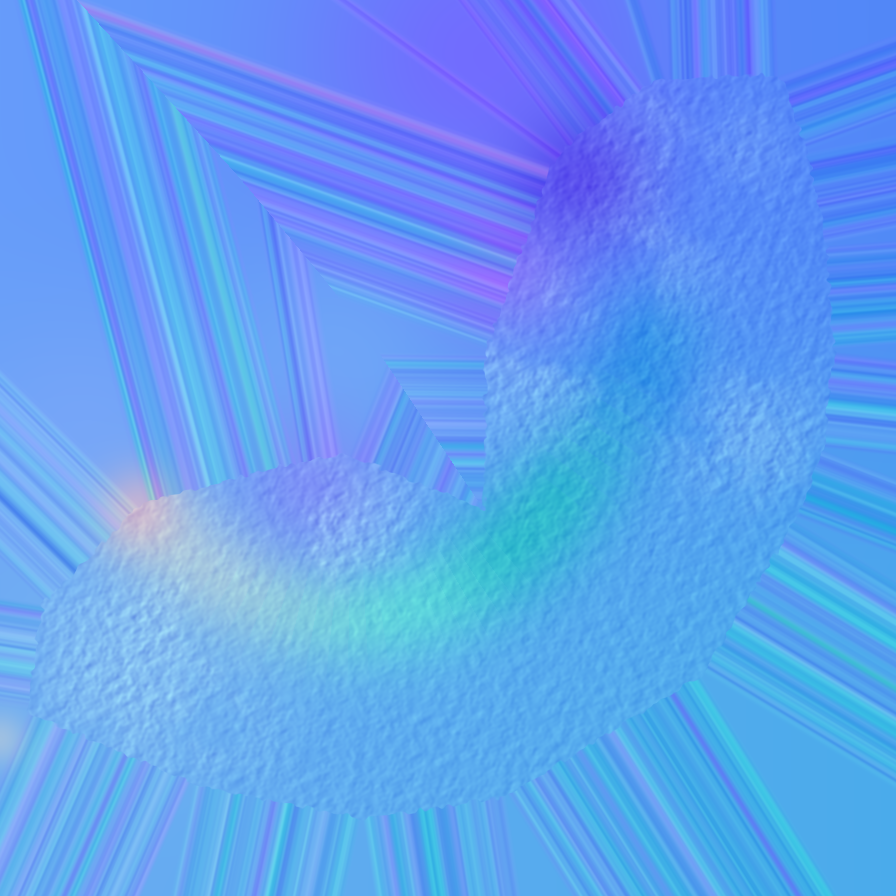
Reproduce this texture map procedurally as a WebGL 2 fragment shader.

```glsl
#version 300 es
precision highp float;
uniform vec2 u_resolution;
out vec4 fragColor;

#define CORNERS 21
#define STREAK_STRENGTH 0.95
#define STREAK_FREQ 75.0
#define RELIEF_FREQ 120.0
#define RELIEF_STRENGTH 0.085
#define CLOUD_FREQ 13.0
#define CLOUD_STRENGTH 0.55
#define BAND_WIDTH 0.062
#define RIM_JITTER 0.006

// Closed outline of the curved island
const vec2 OUTLINE[CORNERS] = vec2[CORNERS](
  vec2(.029,.206), vec2(.048,.327), vec2(.159,.439), vec2(.332,.484),
  vec2(.387,.493), vec2(.540,.431), vec2(.542,.607), vec2(.617,.818),
  vec2(.630,.836), vec2(.723,.906), vec2(.745,.913), vec2(.870,.917),
  vec2(.901,.831), vec2(.922,.727), vec2(.931,.609), vec2(.919,.499),
  vec2(.889,.421), vec2(.784,.247), vec2(.566,.111), vec2(.404,.086),
  vec2(.215,.125));

float hash(vec2 p) {
  return fract(sin(dot(p, vec2(127.1, 311.7))) * 43758.5453);
}

float noise(vec2 p) {
  vec2 i = floor(p), f = fract(p);
  f = f * f * (3.0 - 2.0 * f);
  return mix(mix(hash(i), hash(i + vec2(1, 0)), f.x),
             mix(hash(i + vec2(0, 1)), hash(i + vec2(1, 1)), f.x), f.y);
}

float fbm(vec2 p) {
  float sum = 0.0, amp = 0.5;
  for (int i = 0; i < 6; i++) {
    sum += amp * noise(p);
    p = mat2(1.6, 1.2, -1.2, 1.6) * p + 7.3;
    amp *= 0.56;
  }
  return sum;
}

float falloff(vec2 p, vec2 centre, float radius) {
  vec2 d = (p - centre) / radius;
  return exp(-dot(d, d));
}

// Signed distance; also the nearest rim point, its arc length and gap to a corner
float islandDistance(vec2 p, out vec2 rim, out float arc, out float gap) {
  float best = 1e3, side = 1.0, travelled = 0.0;
  for (int i = 0; i < CORNERS; i++) {
    vec2 a = OUTLINE[i], b = OUTLINE[(i + 1) % CORNERS], e = b - a;
    float len = length(e), t = clamp(dot(p - a, e) / (len * len), 0.0, 1.0);
    vec2 q = a + e * t;
    float d = distance(p, q);
    if (d < best) {
      best = d; rim = q;
      arc = travelled + t * len;
      gap = min(t, 1.0 - t) * len;
    }
    if ((a.y > p.y) != (b.y > p.y) && p.x < a.x + e.x * (p.y - a.y) / e.y) side = -side;
    travelled += len;
  }
  return best * side;
}

// Luminous crease that follows a bent curve through the island
vec3 addCrease(vec3 col, vec2 p) {
  float nearest = 1e3, along = 0.0;
  for (int i = 0; i <= 32; i++) {
    float t = float(i) / 32.0;
    vec2 c = mix(mix(vec2(.17,.415), vec2(.49,.14), t), mix(vec2(.49,.14), vec2(.73,.61), t), t);
    float d = distance(p, c);
    if (d < nearest) { nearest = d; along = t; }
  }
  vec3 tint = mix(vec3(.70,.81,.86), vec3(.36,.86,.85), smoothstep(.05, .5, along));
  tint = mix(tint, vec3(.15,.74,.78), smoothstep(.48, .72, along));
  tint = mix(tint, vec3(.16,.56,.90), smoothstep(.75, 1.0, along));
  return mix(col, tint, .85 * exp(-pow(nearest / BAND_WIDTH, 2.0)));
}

vec3 baseColour(vec2 p) {
  vec3 low = mix(vec3(.42,.67,.95), vec3(.29,.67,.92), p.x);
  vec3 high = mix(vec3(.40,.61,.98), vec3(.32,.53,.97), p.x);
  vec3 col = mix(low, high, smoothstep(.2, .85, p.y));
  col = mix(col, vec3(.46,.40,1.0), .85 * falloff(p, vec2(.54,.94), .20));
  col = mix(col, vec3(.47,.68,.97), .6 * falloff(p, vec2(.38,.60), .14));
  col = mix(col, vec3(.52,.66,.98), .5 * falloff(p, vec2(.10,.52), .14));
  col = mix(col, vec3(.50,.73,.94), .6 * falloff(p, vec2(.16,.27), .14));
  return mix(col, vec3(.64,.76,.88), .9 * falloff(p, vec2(.0,.175), .03));
}

vec3 addGlows(vec3 col, vec2 p) {
  col = mix(col, vec3(.52,.54,.97), .75 * falloff(p, vec2(.35,.46), .085));
  col = mix(col, vec3(.56,.47,.98), .75 * falloff(p, vec2(.57,.70), .075));
  col = mix(col, vec3(.33,.25,.92), .85 * falloff(p, vec2(.65,.80), .075));
  return mix(col, vec3(.84,.71,.80), .8 * falloff(p, vec2(.155,.432), .045));
}

// Rim colours drawn outward as straight stripes, plain beyond each corner
vec3 addStreaks(vec3 col, vec2 rim, float arc, float gap) {
  float wide = noise(vec2(arc * STREAK_FREQ, 1.5)) - .5;
  float mid = noise(vec2(arc * STREAK_FREQ * 2.7, 9.5)) - .5;
  float fine = noise(vec2(arc * STREAK_FREQ * 5.0, 17.5)) - .5;
  float hue = noise(vec2(arc * STREAK_FREQ * 1.6, 31.5)) - .5;
  float tone = wide * .5 + mid * .6 + fine * .5;
  vec3 shift = tone * vec3(.20,.27,.03) + hue * vec3(.24,-.20,.08);
  col += shift * STREAK_STRENGTH * smoothstep(.0, .009, gap);
  col = mix(col, vec3(.66,.43,.95), .65 * falloff(rim, vec2(.612,.806), .006));
  col = mix(col, vec3(.34,.84,.88), .75 * falloff(rim, vec2(.300,.476), .006));
  col = mix(col, vec3(.20,.75,.80), .75 * falloff(rim, vec2(.835,.331), .004));
  return mix(col, vec3(.42,.43,.98), .65 * falloff(rim, vec2(.750,.226), .004));
}

// Pale mottled patches and a fine embossed grain
vec3 addSurface(vec3 col, vec2 p) {
  float area = falloff(p, vec2(.17,.27), .14) + falloff(p, vec2(.60,.60), .12)
    + falloff(p, vec2(.84,.51), .08) + falloff(p, vec2(.38,.41), .09)
    + .7 * falloff(p, vec2(.78,.86), .10) + .6 * falloff(p, vec2(.73,.72), .07);
  float cloud = smoothstep(.50, .78, fbm(p * CLOUD_FREQ) + .13 * min(area, 1.0));
  col = mix(col, col * .5 + vec3(.33,.42,.48), cloud * min(area, 1.0) * CLOUD_STRENGTH);
  vec2 g = mat2(.8, -.5, .4, .9) * p * RELIEF_FREQ;
  float relief = noise(g) - noise(g + vec2(.35, -.45));
  relief += .7 * (noise(g * 2.1) - noise(g * 2.1 + vec2(.4, -.5)));
  return col + relief * RELIEF_STRENGTH * (1.0 + cloud * area) * vec3(.8, 1.0, .3);
}

void main() {
  vec2 p = gl_FragCoord.xy / u_resolution, rim;
  float arc, gap, d = islandDistance(p, rim, arc, gap);
  vec3 base = baseColour(p);
  vec3 inside = addSurface(addGlows(addCrease(base, p), p), p);
  vec3 outside = addStreaks(addGlows(base, p), rim, arc, gap);
  float edge = d + RIM_JITTER * (noise(p * 160.0) - .5);
  float pixel = 1.0 / min(u_resolution.x, u_resolution.y);
  // d is positive outside the outline
  vec3 col = mix(inside, outside, smoothstep(-pixel, pixel, edge));
  fragColor = vec4(clamp(col, 0.0, 1.0), 1.0);
}
```
